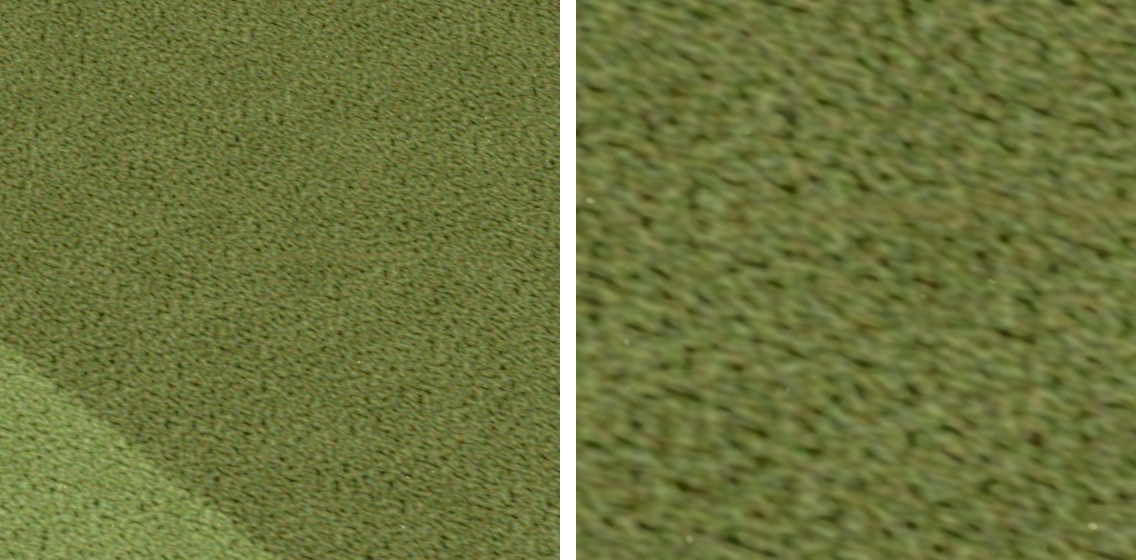
Left: the whole. Right: its middle third, enlarged.
Reproduce this texture procedurally as a Shadertoy shader.

```glsl
// A mown lawn seen at a slant, in shade, with a sunlit corner at the lower left.

float hash(vec2 p) {
    vec3 q = fract(vec3(p.xyx) * 0.1031);
    q += dot(q, q.yzx + 33.33);
    return fract((q.x + q.y) * q.z);
}

// Dot product of a random unit gradient with the offset from its lattice corner.
float corner(vec2 cell, vec2 offset) {
    float angle = 6.2832 * hash(cell);
    return dot(vec2(cos(angle), sin(angle)), offset);
}

float gradientNoise(vec2 p) {
    vec2 i = floor(p), f = fract(p);
    vec2 u = f * f * f * (f * (f * 6.0 - 15.0) + 10.0);
    vec2 e = vec2(1.0, 0.0);
    return mix(mix(corner(i, f), corner(i + e.xy, f - e.xy), u.x),
               mix(corner(i + e.yx, f - e.yx), corner(i + 1.0, f - 1.0), u.x), u.y);
}

// Noise drawn out into short strokes that fall to the right.
float strokes(vec2 p, vec2 density, float slope, float seed) {
    return gradientNoise(vec2(p.x, p.y + slope * p.x) * density + seed);
}

void mainImage(out vec4 fragColor, in vec2 fragCoord) {
    vec2 uv = fragCoord / iResolution.xy;

    // Perspective: blades get finer towards the far, upper edge.
    vec2 ground = vec2((uv.x - 0.5) * (1.0 + 0.4 * uv.y), uv.y + 0.2 * uv.y * uv.y);

    // Blade clumps, finer blades and broad wear.
    float clumps = strokes(ground, vec2(58.0, 112.0), 0.32, 211.3);
    float blades = strokes(ground, vec2(92.0, 170.0), 0.22, 457.7);
    float wear = gradientNoise(ground * vec2(7.0, 11.0) + 83.1);
    float tone = 0.17 * clumps + 0.12 * blades + 0.035 * wear;
    tone -= 0.10 * smoothstep(0.22, 0.6, -clumps);

    // Sunlit corner with a soft, slightly ragged border.
    float border = 0.395 - 0.79 * uv.x - uv.y
                 + 0.014 * gradientNoise(uv * 22.0 + 31.0) + 0.012 * clumps;
    float sun = smoothstep(-0.012, 0.018, border);
    vec3 color = mix(vec3(0.419, 0.449, 0.231), vec3(0.503, 0.563, 0.306), sun);
    color += tone * vec3(0.97, 1.0, 0.92);

    // Dry brown, fresh green and greyish tints.
    float dryness = strokes(ground, vec2(44.0, 74.0), 0.3, 619.2);
    float greyness = strokes(ground, vec2(50.0, 80.0), 0.25, 743.9);
    color += dryness * vec3(0.045, -0.022, -0.01);
    color += greyness * vec3(0.005, -0.008, 0.065);

    // Scattered pale flecks.
    float fleck = strokes(ground, vec2(62.0, 95.0), 0.2, 877.5);
    color += 0.18 * smoothstep(0.5, 0.68, fleck) * vec3(1.0, 0.95, 0.95);

    // Faint dry seam across the middle.
    float seamY = 0.532 + 0.016 * uv.x + 0.004 * gradientNoise(vec2(uv.x * 18.0, 5.5));
    float seam = 1.0 - smoothstep(0.002, 0.009, abs(uv.y - seamY));
    seam *= smoothstep(0.38, 0.55, uv.x) * (1.0 - smoothstep(0.68, 0.8, uv.x));
    color = mix(color, vec3(0.51, 0.49, 0.27), 0.45 * seam);

    fragColor = vec4(clamp(color, 0.0, 1.0), 1.0);
}
```
